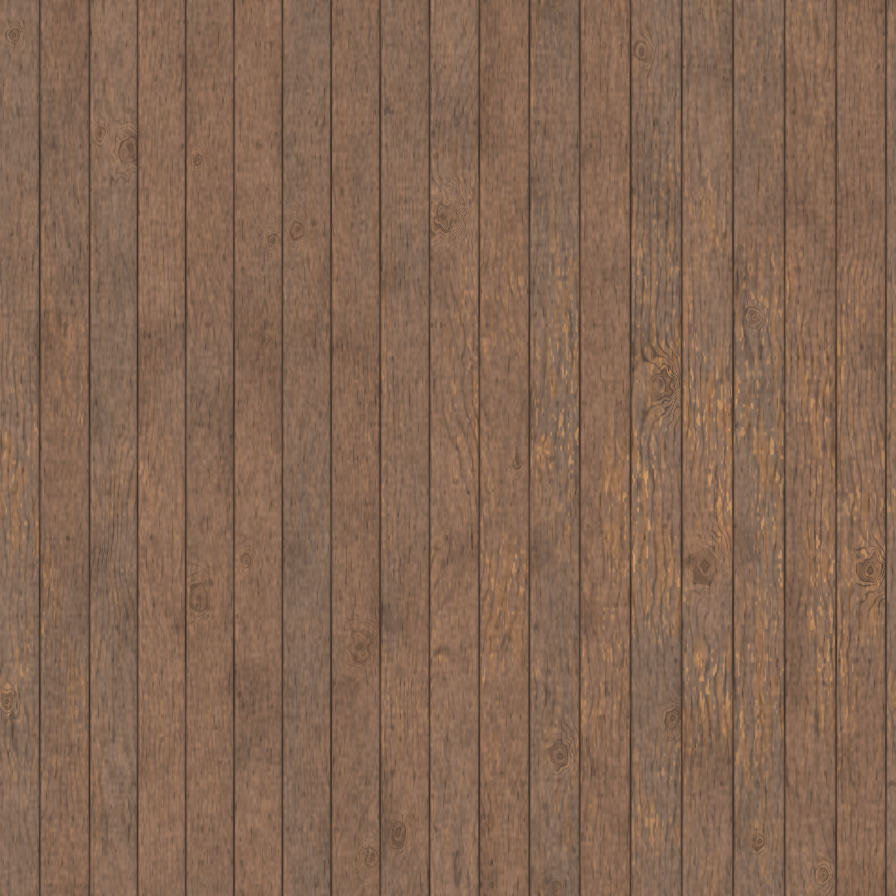
Reproduce this texture procedurally as a Shadertoy shader.

```glsl
const float PLANKS = 18.0;
const float FIRST_SEAM = 0.0443;
const float WIDTH_BOW = 0.0095;      // makes the boards left of centre narrower
const float SEAM_HALF_WIDTH = 0.0009;
const float WEAR_CENTRE_X = 0.78;
const float WEAR_CENTRE_Y = 0.42;
const int KNOTS_PER_PLANK = 3;
const float KNOT_CHANCE = 0.5;
const float TAU = 6.28319;

const vec3 BROWN = vec3(0.540, 0.414, 0.336);
const vec3 GREY = vec3(0.508, 0.410, 0.345);
const vec3 RUST = vec3(0.610, 0.445, 0.315);
const vec3 BARE_WOOD = vec3(0.720, 0.540, 0.360);
const vec3 KNOT_CORE = vec3(0.360, 0.270, 0.215);
const vec3 GAP = vec3(0.240, 0.180, 0.145);

float hash(vec3 p) {
    p = fract(p * vec3(0.1031, 0.1030, 0.0973));
    p += dot(p, p.yzx + 33.33);
    return fract((p.x + p.y) * p.z);
}

// Value noise over p, with cells counted per plank and per canvas height;
// it wraps vertically because cells.y is a whole number.
float noise(vec2 p, vec2 cells, float seed) {
    p *= cells;
    vec2 i = floor(p), f = fract(p);
    f = f * f * (3.0 - 2.0 * f);
    float y0 = mod(i.y, cells.y), y1 = mod(i.y + 1.0, cells.y);
    float low = mix(hash(vec3(i.x, y0, seed)), hash(vec3(i.x + 1.0, y0, seed)), f.x);
    float high = mix(hash(vec3(i.x, y1, seed)), hash(vec3(i.x + 1.0, y1, seed)), f.x);
    return mix(low, high, f.y);
}

void mainImage(out vec4 fragColor, in vec2 fragCoord) {
    vec2 uv = fragCoord / iResolution.xy;

    // Plank layout
    float bow = WIDTH_BOW * max(0.0, sin(0.5 * TAU * (uv.x - 0.1) / 0.83));
    float s = (uv.x + bow - FIRST_SEAM) * PLANKS;
    float id = mod(floor(s), PLANKS);
    float seed = id * 7.0 + 3.0;
    vec2 p = vec2(fract(s), uv.y);

    // Growth rings: straight on most planks, arched on a few
    float arch = pow(hash(vec3(id, 5.0, 2.0)), 3.0);
    float rings = p.x * mix(5.0, 7.0, hash(vec3(id, 1.0, 8.0)))
        + mix(1.6, 9.0, arch) * noise(p, vec2(1.1, 5.0), seed)
        + 0.9 * noise(p, vec2(2.5, 22.0), seed + 1.0)
        + 0.35 * noise(p, vec2(9.0, 70.0), seed + 13.0);

    // Knots bend the rings around themselves
    float core = 0.0, halo = 0.0, rim = 0.0;
    for (int k = 0; k < KNOTS_PER_PLANK; k++) {
        vec3 key = vec3(id, float(k) * 3.0, 11.0);
        if (hash(key + 4.0) > KNOT_CHANCE) continue;
        float size = hash(key);
        float radius = mix(0.07, 0.22, size * size);
        vec2 centre = vec2(mix(0.15, 0.85, hash(key + 1.0)), hash(key + 2.0));
        vec2 d = vec2(p.x - centre.x, (fract(p.y - centre.y + 0.5) - 0.5) * PLANKS * 0.72);
        float r = length(d) / radius + 0.7 * (noise(p, vec2(9.0, 130.0), seed + 2.0) - 0.5);
        float pull = exp(-r * r / 5.0);
        rings = mix(rings, r * 1.2, pull);
        halo = max(halo, pull);
        core = max(core, 1.0 - smoothstep(0.1, 0.8, r));
        rim = max(rim, 1.0 - smoothstep(0.05, 0.35, abs(r - 1.0)));
    }
    float ringLine = pow(0.5 + 0.5 * sin(TAU * rings), 4.0);

    // Where the stain has worn off
    float across = 0.5 + 0.5 * cos(TAU * (uv.x - WEAR_CENTRE_X));
    float along = 0.5 + 0.5 * cos(TAU * (uv.y - WEAR_CENTRE_Y));
    float patches = noise(p, vec2(1.3, 9.0), seed + 3.0);
    float wear = (0.15 + 0.85 * across) * (0.25 + 0.75 * along)
        * smoothstep(0.15, 0.8, patches);

    // Stain: plank tint, soft blotches and smudges
    float blotch = noise(p, vec2(1.5, 7.0), seed + 4.0);
    float greyness = 0.55 * blotch + 0.45 * hash(vec3(id, 9.0, 4.0));
    vec3 color = mix(BROWN, GREY, smoothstep(0.25, 0.8, greyness));
    float smudge = smoothstep(0.62, 0.95, noise(p, vec2(0.9, 13.0), seed + 5.0));
    float tone = 1.0 + 0.06 * (hash(vec3(id, 2.0, 6.0)) - 0.5)
        + 0.06 * (noise(p, vec2(2.0, 16.0), seed + 6.0) - 0.5) - 0.09 * smudge;

    // Fibres, saw marks and broken growth lines
    float fibre = noise(p, vec2(17.0, 60.0), seed + 7.0);
    float fineFibre = noise(p, vec2(27.0, 190.0), seed + 8.0);
    float saw = noise(p, vec2(6.0, 256.0), seed + 9.0);
    float broken = 0.3 + 1.4 * noise(p, vec2(6.0, 55.0), seed + 14.0);
    float figure = mix(0.03, 0.09, hash(vec3(id, 3.0, 1.0))) + 0.13 * wear + 0.06 * halo;
    tone += 0.09 * (fibre - 0.5) + 0.15 * (fineFibre - 0.5) + 0.08 * (saw - 0.5);
    tone += figure * (0.27 - ringLine * broken);

    // Sparse dark pores
    float pores = noise(p, vec2(22.0, 80.0), seed + 15.0);
    tone -= 0.15 * smoothstep(0.80, 0.95, pores);

    // Rusty tint and thin bare flecks between the growth lines
    float streak = noise(p, vec2(11.0, 30.0), seed + 10.0);
    float fleck = 0.6 * noise(p, vec2(19.0, 60.0), seed + 11.0) + 0.4 * fineFibre;
    color = mix(color, RUST, 0.8 * smoothstep(0.4, 0.85, streak) * (0.2 + wear));
    color = mix(color, RUST, 0.25 * halo);
    float bare = smoothstep(0.66, 0.82, fleck + 0.07 * wear) * wear;
    color = mix(color, BARE_WOOD, 0.9 * bare * (1.0 - 0.8 * ringLine));
    color *= tone;
    color = mix(color, KNOT_CORE, max(0.55 * core, 0.4 * rim * broken));

    // Seams with a narrow bevel and a faint rubbed edge
    float edge = min(p.x, 1.0 - p.x) / PLANKS;
    float pixel = 0.8 / iResolution.x;
    float seam = 1.0 - smoothstep(SEAM_HALF_WIDTH - pixel, SEAM_HALF_WIDTH + pixel, edge);
    float rubbed = exp(-pow((p.x / PLANKS - 0.0036) / 0.0012, 2.0));
    color *= 1.0 - 0.20 * exp(-edge / 0.0016);
    color *= 1.0 + 0.12 * rubbed * noise(p, vec2(1.0, 40.0), seed + 12.0);
    float depth = 0.5 + 0.5 * noise(vec2(0.0, p.y), vec2(1.0, 18.0), 90.0 + mod(floor(s + 0.5), PLANKS));
    color = mix(color, GAP, seam * depth);

    fragColor = vec4(color, 1.0);
}
```
